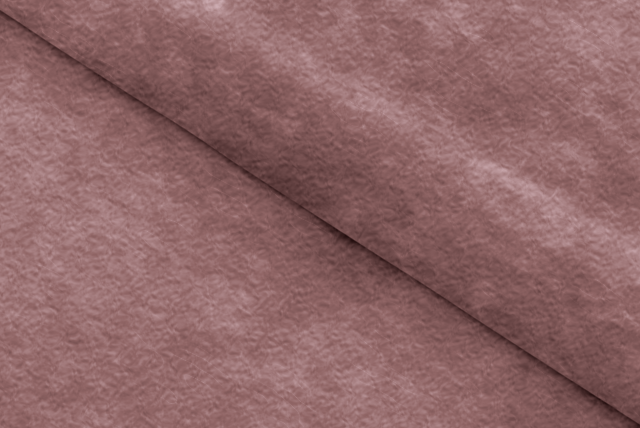
Give the GLSL for this texture, as a Shadertoy shader.

```glsl
#define CREASE vec2(0.977, -0.649)  // height at left, slope
#define RIDGE vec2(1.283, -0.579)
#define SHADOW_WIDTH 0.10
#define MOTTLE 0.085
#define BLOTCH 0.13
#define GRAIN_SCALE 120.0
#define GRAIN_DEPTH 0.085
#define WRINKLE 0.05
#define DARK vec3(0.27, 0.16, 0.16)
#define MID vec3(0.57, 0.40, 0.40)
#define PALE vec3(0.68, 0.53, 0.54)

float hash(vec2 cell) {
    uvec2 u = uvec2(ivec2(cell) + 32768);
    uint h = u.x * 1597334677u ^ u.y * 3812015801u;
    h = (h ^ (h >> 15)) * 2246822519u;
    h ^= h >> 13;
    return float(h & 65535u) / 65535.0;
}

float noise(vec2 p) {
    vec2 i = floor(p), f = fract(p);
    f = f * f * (3.0 - 2.0 * f);
    return mix(mix(hash(i), hash(i + vec2(1, 0)), f.x),
               mix(hash(i + vec2(0, 1)), hash(i + vec2(1, 1)), f.x), f.y);
}

float fbm(vec2 p) {
    float sum = 0.0, weight = 0.5;
    for (int i = 0; i < 5; i++) {
        sum += weight * noise(p);
        p = mat2(1.6, 1.2, -1.2, 1.6) * p + 7.3;
        weight *= 0.55;
    }
    return sum / 1.06;
}

float lineHeight(vec2 line, float x) {
    return line.x + line.y * x;
}

float blob(vec2 p, vec2 center, vec2 radius) {
    vec2 d = (p - center) / radius;
    return exp(-dot(d, d));
}

// Thin pale creases that run in broken strands
float wrinkles(vec2 p) {
    vec2 bend = vec2(fbm(p * 6.0), fbm(p * 6.0 + 31.0)) * 1.6;
    float strand = 1.0 - abs(2.0 * noise(p * vec2(13.0, 48.0) + bend) - 1.0);
    return pow(strand, 9.0) * smoothstep(0.45, 0.68, fbm(p * 9.0 + 17.0));
}

// Uneven pile, creases and embossed pores
float leather(vec2 p, float flakes) {
    vec2 along = vec2(dot(p, vec2(0.84, -0.545)), dot(p, vec2(0.545, 0.84)));
    float tone = MOTTLE * (fbm(along * vec2(5.0, 7.0)) - 0.5);
    tone += BLOTCH * (fbm(along * vec2(20.0, 32.0) + 9.0) - 0.5);
    tone += flakes * smoothstep(0.53, 0.70, fbm(along * vec2(16.0, 28.0) + 43.0));
    tone += WRINKLE * wrinkles(along);
    vec2 pore = along * GRAIN_SCALE + 1.2 * noise(along * 45.0);
    tone += GRAIN_DEPTH * (noise(pore) - noise(pore + vec2(-0.4, 0.8)));
    return tone + 0.045 * (noise(pore * 1.9) - 0.5);
}

// Flat sheet below the roll, darkened by its shadow
float lowerTone(vec2 p, float depth) {
    float tone = 0.607 - 0.155 * exp(-depth / SHADOW_WIDTH);
    tone -= 0.24 * exp(-depth / 0.011);
    tone += 0.035 * blob(p, vec2(0.12, 0.62), vec2(0.26, 0.20));
    tone -= 0.055 * blob(p, vec2(0.0, 0.0), vec2(0.45, 0.20));
    tone -= 0.07 * blob(p, vec2(0.82, 0.40), vec2(0.20, 0.10));
    return tone - 0.05 * blob(p, vec2(1.35, 0.0), vec2(0.25, 0.14));
}

// Roll face, rising from the crease to the lit ridge
float rollTone(vec2 p, float rise) {
    float tone = mix(0.41, 0.48, smoothstep(0.0, 0.25, rise));
    tone += 0.065 * smoothstep(0.25, 0.75, rise);
    tone += 0.115 * smoothstep(0.62, 1.0, rise);
    tone += 0.07 * blob(p, vec2(0.18, 0.96), vec2(0.25, 0.14));
    return tone - 0.035 * blob(p, vec2(0.78, 0.62), vec2(0.32, 0.13));
}

// Sheet falling away behind the ridge
float backTone(vec2 p, float beyond) {
    float tone = 0.57 + 0.09 * exp(-beyond / 0.03);
    tone += 0.05 * smoothstep(0.12, 0.45, beyond);
    tone -= 0.04 * blob(p, vec2(1.14, 0.76), vec2(0.18, 0.07));
    return tone - 0.045 * blob(p, vec2(1.45, 0.55), vec2(0.16, 0.07));
}

vec3 dye(float tone) {
    vec3 color = mix(DARK, MID, (tone - 0.27) / 0.30);
    return tone < 0.57 ? color : mix(MID, PALE, (tone - 0.57) / 0.11);
}

void mainImage(out vec4 fragColor, in vec2 fragCoord) {
    vec2 p = fragCoord / iResolution.y;
    float pixel = 1.0 / iResolution.y;

    // Soft wander keeps the folds from looking ruled
    float crease = lineHeight(CREASE, p.x) + 0.005 * (noise(vec2(p.x * 7.0, 2.0)) - 0.5);
    float ridge = lineHeight(RIDGE, p.x) + 0.014 * (noise(vec2(p.x * 6.0, 5.0)) - 0.5);
    float above = (p.y - crease) * 0.84;
    float beyond = (p.y - ridge) * 0.86;
    float rise = (p.y - crease) / (ridge - crease);

    float lower = lowerTone(p, max(-above, 0.0)) + leather(p, 0.015);
    float roll = rollTone(p, clamp(rise, 0.0, 1.0));
    float back = backTone(p, max(beyond, 0.0));
    float upper = mix(roll, back, smoothstep(-0.008, 0.012, beyond));
    upper += leather(p + vec2(3.7, 5.1), 0.045);

    float tone = mix(lower, upper, smoothstep(-pixel, pixel, above));
    fragColor = vec4(clamp(dye(tone), 0.0, 1.0), 1.0);
}
```
